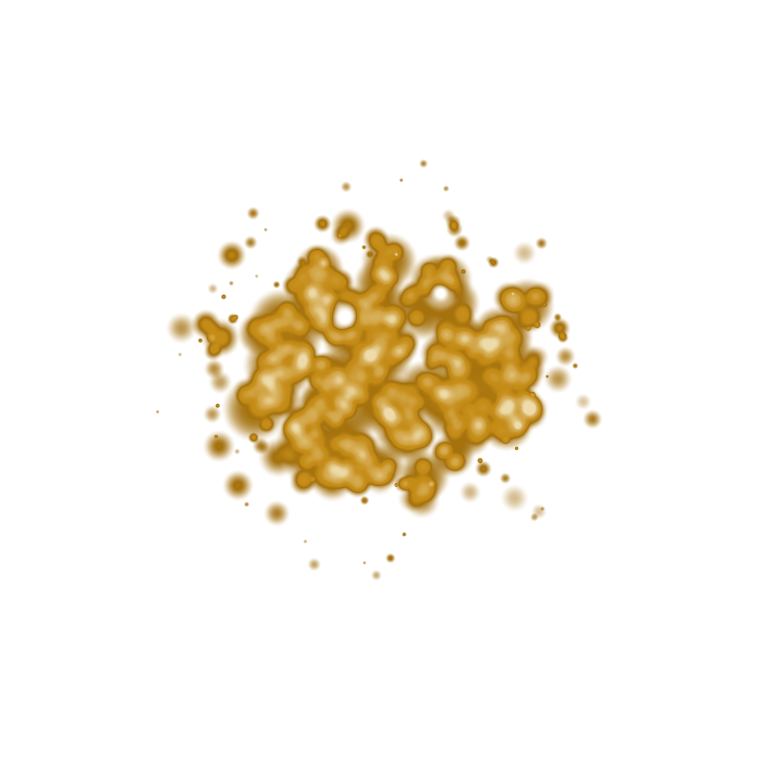
Reproduce this background procedurally as a three.js fragment shader.

```glsl
// A burst of gold dust on white: a dense, lobed cloud with loose specks around it.
// Soft discs are scattered by a jittered spiral and a hash; their summed density
// runs through a colour ramp from white over dark gold to pale cream.

#define CENTER vec2(0.496, 0.518)
#define CLOUD_SIZE vec2(0.193, 0.143)
#define STRAY_SIZE vec2(0.300, 0.275)
#define PUFFS 72
#define BEADS 4
#define STRAYS 100
#define PUFF_RADIUS 0.040
#define BEAD_RADIUS 0.019
#define BEAD_GLOW 0.72

varying vec2 vUv;

const float GOLDEN_ANGLE = 2.39996;
const float TAU = 6.28319;
const vec3 DARK_GOLD = vec3(0.64, 0.44, 0.05);
const vec3 GOLD = vec3(0.77, 0.55, 0.09);
const vec3 LIGHT_GOLD = vec3(0.83, 0.66, 0.30);
const vec3 CREAM = vec3(0.93, 0.86, 0.67);

// Four random values from one seed
vec4 hash4(float seed) {
  vec4 p = fract(seed * vec4(0.1031, 0.1030, 0.0973, 0.1099));
  p += dot(p, p.wzxy + 33.33);
  return fract((p.xxyz + p.yzzw) * p.zywx);
}

vec2 direction(float angle) {
  return vec2(cos(angle), sin(angle));
}

// Disc that fades smoothly from 1 at its middle to 0 at its rim
float softDisc(vec2 offset, float radius) {
  float f = max(1.0 - dot(offset, offset) / (radius * radius), 0.0);
  return f * f;
}

// Lobed outline, relative to the ellipse
float outline(float angle) {
  return 1.0 + 0.07 * cos(angle) - 0.07 * cos(4.0 * angle);
}

// Clearings where the white ground shows through the cloud
float clearings(vec2 p) {
  float left = smoothstep(0.006, 0.032, length(p - vec2(0.449, 0.587)));
  float right = smoothstep(0.004, 0.028, length(p - vec2(0.574, 0.618)));
  return left * right;
}

// Wide puffs (x) and the small bright beads sitting on them (y)
vec2 cloud(vec2 p) {
  vec2 density = vec2(0.0);
  for (int i = 0; i < PUFFS; i++) {
    float n = float(i);
    vec4 rnd = hash4(n + 11.0);
    float angle = n * GOLDEN_ANGLE + 0.6 * (rnd.x - 0.5);
    float reach = sqrt((n + 0.5) / float(PUFFS)) * outline(angle);
    vec2 middle = CENTER + CLOUD_SIZE * reach * direction(angle);
    middle += 0.030 * (rnd.yz - 0.5);
    vec2 offset = p - middle;
    float radius = PUFF_RADIUS * mix(0.7, 1.15, rnd.w);
    if (length(offset) > radius + BEAD_RADIUS) continue;
    density.x += softDisc(offset, radius);
    for (int j = 0; j < BEADS; j++) {
      vec4 bead = hash4(n * float(BEADS) + float(j) + 301.0);
      vec2 shift = 0.62 * radius * sqrt(bead.y) * direction(TAU * bead.x);
      float size = BEAD_RADIUS * mix(0.65, 1.1, bead.z);
      density.y += mix(0.6, 1.1, bead.w) * softDisc(offset - shift, size);
    }
  }
  return density;
}

// Loose specks, smaller and fainter with distance
float strays(vec2 p) {
  float density = 0.0;
  for (int i = 0; i < STRAYS; i++) {
    float n = float(i);
    vec4 rnd = hash4(n + 907.0);
    float angle = n * GOLDEN_ANGLE + 1.2 * rnd.x;
    float far = rnd.y * rnd.y;
    vec2 reach = mix(CLOUD_SIZE * 1.05, STRAY_SIZE, far);
    vec2 middle = CENTER + reach * direction(angle);
    float radius = mix(0.003, mix(0.031, 0.018, far), rnd.z * rnd.z);
    float strength = mix(0.45, 1.5, rnd.w) * mix(1.0, 0.5, far);
    density += strength * softDisc(p - middle, radius);
  }
  return density;
}

// White to dark gold at the rims, then lighter where discs pile up
vec3 goldRamp(float density) {
  vec3 color = mix(vec3(1.0), DARK_GOLD, clamp(density / 0.8, 0.0, 1.0));
  color = mix(color, GOLD, smoothstep(0.75, 1.2, density));
  color = mix(color, LIGHT_GOLD, smoothstep(1.25, 2.0, density));
  return mix(color, CREAM, smoothstep(1.9, 3.0, density));
}

void main() {
  vec2 layers = cloud(vUv);
  float haze = 0.92 * (1.0 - exp(-2.2 * layers.x));
  float density = (haze + BEAD_GLOW * layers.y) * clearings(vUv);
  density += strays(vUv);
  gl_FragColor = vec4(goldRamp(density), 1.0);
}
```
